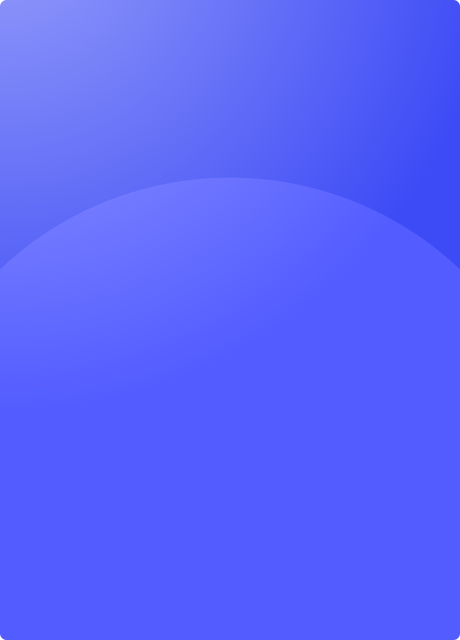
Write a Shadertoy shader that draws this background.

```glsl
const vec3 SKY_COLOR = vec3(0.241, 0.296, 0.963);
const vec3 DOME_COLOR = vec3(0.325, 0.361, 1.0);
const vec3 GLOW_COLOR = vec3(1.0);
const vec3 PAPER_COLOR = vec3(1.0);

// Lengths are in canvas heights
const float DOME_RADIUS = 0.522;
const float DOME_CENTER_Y = 0.2005;
const vec2 GLOW_CENTER = vec2(0.0, 1.13);
const float GLOW_RADIUS = 0.775;
const float GLOW_STRENGTH = 0.46;
const float CORNER_RADIUS = 0.0104;

float circleDistance(vec2 p, vec2 center, float radius) {
    return length(p - center) - radius;
}

float roundedBoxDistance(vec2 p, vec2 halfSize, float radius) {
    vec2 q = abs(p) - halfSize + radius;
    return length(max(q, 0.0)) + min(max(q.x, q.y), 0.0) - radius;
}

// Coverage of a shape, softened over one pixel
float coverage(float dist, float pixel) {
    return clamp(0.5 - dist / pixel, 0.0, 1.0);
}

void mainImage(out vec4 fragColor, in vec2 fragCoord) {
    vec2 p = fragCoord / iResolution.y;
    float pixel = 1.0 / iResolution.y;
    vec2 halfSize = 0.5 * vec2(iResolution.x / iResolution.y, 1.0);

    // Dome rising over the sky
    vec2 domeCenter = vec2(halfSize.x, DOME_CENTER_Y);
    float dome = coverage(circleDistance(p, domeCenter, DOME_RADIUS), pixel);
    // Below its center the dome fills the full width
    dome = max(dome, step(p.y, DOME_CENTER_Y));
    vec3 color = mix(SKY_COLOR, DOME_COLOR, dome);

    // Light fading from beyond the upper left corner
    float glow = max(1.0 - length(p - GLOW_CENTER) / GLOW_RADIUS, 0.0);
    color = mix(color, GLOW_COLOR, GLOW_STRENGTH * glow);

    // Rounded card corners
    float card = coverage(roundedBoxDistance(p - halfSize, halfSize, CORNER_RADIUS), pixel);
    fragColor = vec4(mix(PAPER_COLOR, color, card), 1.0);
}
```
